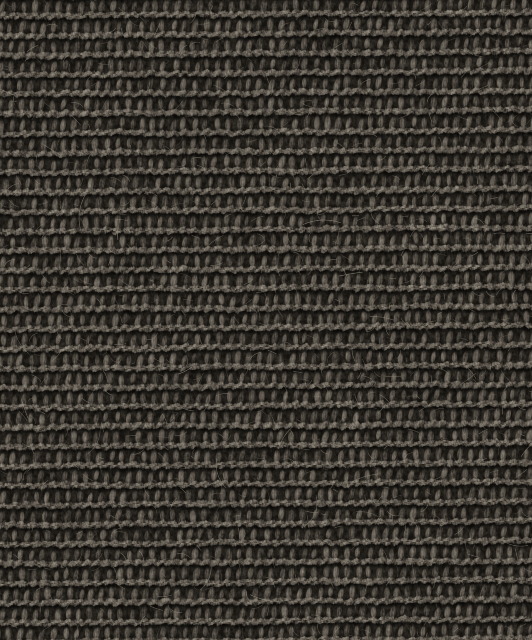
This texture is drawn by a Shadertoy shader. Its source:

```glsl
// Coarse flat-woven cloth: lumpy twisted horizontal cords with a row of upright
// oval stitches in the dark gap between each pair. Gradient noise gives the
// wobble, fibre grain and pale slubs; two hashed grids scatter loose hairs.

const float ROWS = 32.7;          // cords down the canvas
const float COLS = 49.0;          // stitches across the canvas
const float ROW_PHASE = 0.03;     // vertical shift, in rows
const float TILT = 0.20;          // rise of the cords to the right, in rows
const float WOBBLE = 0.09;        // cord unevenness, in rows
const float CORD_HALF = 0.155;    // cord half width, in rows
const vec2  STITCH_HALF = vec2(0.31, 0.35);  // in columns, rows
const float STITCH_MID = 0.43;    // stitch centre above its cord, in rows
const float GRAIN = 0.55;         // strength of the fibre grain
const float HAIR_HALF = 0.0006;   // hair half width, in canvas heights

const vec3 GAP   = vec3(0.085, 0.076, 0.060);
const vec3 SHADE = vec3(0.165, 0.153, 0.132);
const vec3 YARN  = vec3(0.37, 0.345, 0.31);
const vec3 LIGHT = vec3(0.60, 0.575, 0.525);
const vec3 HAIR  = vec3(0.60, 0.57, 0.51);

float hash(vec2 p) {
    uvec2 q = uvec2(ivec2(floor(p)) + 4096);
    uint h = q.x * 73856093u ^ q.y * 19349663u;
    h = (h ^ (h >> 15)) * 2246822519u;
    h = (h ^ (h >> 13)) * 3266489917u;
    h ^= h >> 16;
    return float(h & 65535u) / 65535.0;
}

float corner(vec2 cell, vec2 offset) {
    float a = 6.2832 * hash(cell);
    return dot(vec2(cos(a), sin(a)), offset);
}

// Gradient noise, about -0.7 to 0.7
float noise(vec2 p) {
    vec2 i = floor(p), f = p - i;
    vec2 u = f * f * f * (f * (f * 6.0 - 15.0) + 10.0);
    vec2 e = vec2(1.0, 0.0);
    return mix(mix(corner(i, f), corner(i + e.xy, f - e.xy), u.x),
               mix(corner(i + e.yx, f - e.yx), corner(i + e.xx, f - e.xx), u.x), u.y);
}

// Yarn colour from shadow through body to highlight
vec3 yarnColor(float lit) {
    vec3 body = mix(GAP, SHADE, clamp(lit * 4.0, 0.0, 1.0));
    body = mix(body, YARN, clamp((lit - 0.25) / 0.55, 0.0, 1.0));
    return mix(body, LIGHT, clamp((lit - 0.8) / 0.7, 0.0, 1.0));
}

// Coverage of curved loose hairs, one at most per grid cell
float hairs(vec2 uv, float cells, float density, float pixel) {
    vec2 g = uv * cells, id = floor(g);
    float cover = 0.0;
    for (int j = -1; j <= 1; j++)
    for (int i = -1; i <= 1; i++) {
        vec2 c = id + vec2(i, j);
        if (hash(c + 311.0) > density) continue;
        vec2 q = g - c - vec2(hash(c + 17.0), hash(c + 59.0));
        float a = 3.1416 * hash(c + 101.0);
        q = mat2(cos(a), -sin(a), sin(a), cos(a)) * q;
        float len = mix(0.15, 0.5, hash(c + 151.0));
        q.y += (hash(c + 211.0) - 0.5) * 1.6 * (q.x * q.x - 0.1);
        float d = length(vec2(max(abs(q.x) - len, 0.0), q.y)) / cells;
        float line = 1.0 - smoothstep(HAIR_HALF - 0.5 * pixel, HAIR_HALF + 0.5 * pixel, d);
        cover = max(cover, line * mix(0.3, 0.9, hash(c + 251.0)));
    }
    return cover;
}

void mainImage(out vec4 fragColor, in vec2 fragCoord) {
    vec2 uv = fragCoord / iResolution.y;
    float across = fragCoord.x / iResolution.x;
    float pixel = 1.0 / iResolution.y;
    float soft = max(ROWS * pixel, 0.05);

    // Weave coordinates, slightly bent
    float y = uv.y * ROWS + ROW_PHASE - TILT * (across - 0.5);
    y += WOBBLE * (noise(vec2(uv.x * 7.0, y * 0.6)) + noise(vec2(uv.x * 40.0, y * 0.9)));
    float row = floor(y), rise = y - row;
    float x = across * COLS + 0.7 * hash(vec2(row, 7.0));
    x += 0.35 * noise(vec2(across * 11.0, row * 1.7 + 0.3));

    // Wear: faint broad tone, pale vertical slubs, fibre grain
    float tone = 1.0 + 0.06 * noise(uv * 5.0) + 0.12 * noise(uv * 25.0);
    float slub = smoothstep(0.32, 0.6, noise(vec2(uv.x * 42.0, uv.y * 10.0) + 40.0));
    float grain = noise(vec2(x * 3.7 + y, y * 4.5)) + 0.8 * noise(vec2(x * 7.0, y * 9.0) + 70.0);
    grain *= GRAIN;

    // Dark gap with dim yarn behind
    float dim = 0.14 + 0.3 * noise(vec2(x * 2.2, y * 3.0) + 23.0) + 0.35 * grain;
    vec3 color = yarnColor(dim);

    // Upright stitches, each with its own size, lean and brightness
    vec2 id = vec2(floor(x), row);
    float pick = hash(id), size = mix(0.8, 1.12, hash(id + 83.0));
    vec2 s = vec2(fract(x) - 0.5, rise - STITCH_MID);
    s.x += (hash(id + 37.0) - 0.5) * 0.2 - s.y * (0.2 + 0.5 * (hash(id + 53.0) - 0.5));
    s.y += (hash(id + 67.0) - 0.5) * 0.14;
    s /= STITCH_HALF * size;
    float oval = length(s) + 0.25 * grain;
    float stitch = 1.0 - smoothstep(0.68, 1.15, oval);
    float ply = noise(vec2(x * 7.0 - y, y * 2.0) + 90.0);
    float bulge = 1.0 - 0.5 * oval * oval - 0.2 * s.x;
    float lit = (0.55 + 0.45 * pick + 0.2 * slub) * bulge + 0.35 * ply + 0.55 * grain;
    color = mix(color, yarnColor(lit), stitch);

    // Lumpy twisted cord on every row line, shadow cast below it
    float c = y - round(y);
    color *= 1.0 - 0.5 * smoothstep(-0.4, -0.14, c) * step(c, 0.0);
    float turn = 2.4 * noise(vec2(x * 0.8, round(y) * 3.1));
    float twist = 0.5 + 0.5 * sin(6.2832 * (x - 1.5 * c) + turn);
    float lump = noise(vec2(x * 1.9, y * 1.5)) + 0.6 * grain;
    float halfWidth = CORD_HALF * (0.76 + 0.4 * twist + 0.6 * lump);
    float cord = 1.0 - smoothstep(halfWidth - soft, halfWidth + soft, abs(c));
    float round01 = c / CORD_HALF;
    float glow = 0.56 + 0.48 * twist + 0.16 * round01 - 0.22 * round01 * round01;
    glow += 0.95 * grain + 0.15 * slub;
    color = mix(color, yarnColor(glow), cord);

    // Loose hairs over the cloth
    color *= tone;
    float fuzz = max(hairs(uv, 17.0, 0.2, pixel), 0.8 * hairs(uv + 3.0, 48.0, 0.45, pixel));
    color = mix(color, HAIR, 0.65 * fuzz);

    fragColor = vec4(clamp(color, 0.0, 1.0), 1.0);
}
```
